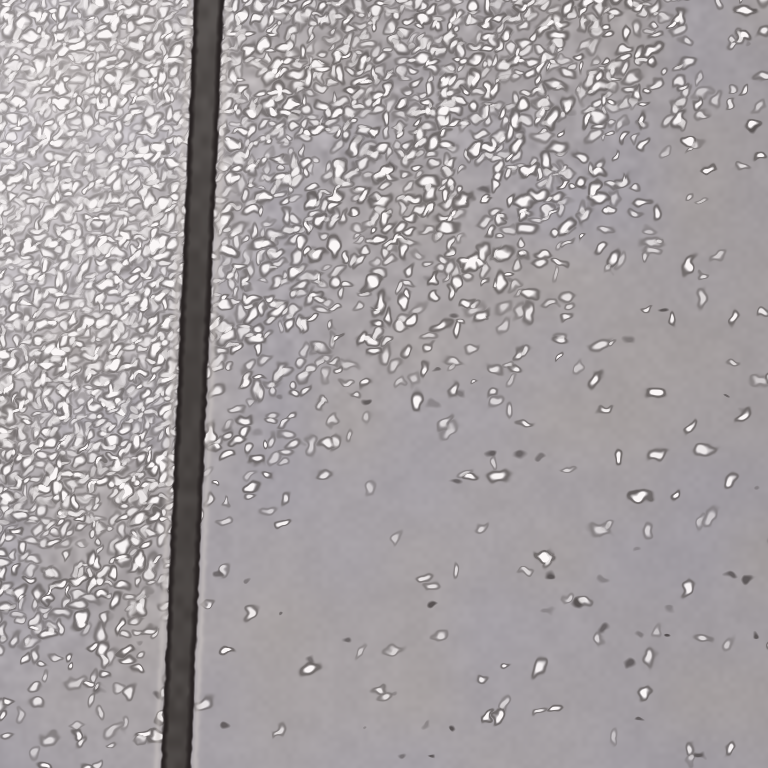
This texture is drawn by a WebGL 1 fragment shader. Its source:

```glsl
precision highp float;
// Two grey speckled slabs split by a dark, slightly leaning joint.
// Glints are warped, turned ellipses scattered in jittered cells; a density
// field crowds them at the upper left and thins them to the lower right.

uniform vec2 u_resolution;

#define JOINT_BOTTOM 0.229
#define JOINT_TOP 0.272
#define JOINT_HALF 0.0190
#define GLINT_CELLS 56.0
#define GLINT_LENGTH 0.38
#define GLINT_WIDTH 0.20
#define GLINT_TILT 0.70
#define RIM_DARKNESS 0.72
#define SPECK_CELLS 26.0
#define SLAB_COLOR vec3(0.650, 0.630, 0.642)
#define GLINT_COLOR vec3(0.985, 0.970, 0.970)
#define JOINT_COLOR vec3(0.285, 0.267, 0.260)

float hash(vec2 p) {
  return fract(sin(dot(p, vec2(127.1, 311.7))) * 43758.5453);
}

float noise(vec2 p) {
  vec2 i = floor(p), f = fract(p);
  f = f * f * (3.0 - 2.0 * f);
  return mix(mix(hash(i), hash(i + vec2(1.0, 0.0)), f.x),
             mix(hash(i + vec2(0.0, 1.0)), hash(i + vec2(1.0, 1.0)), f.x), f.y);
}

// Signed horizontal distance to the middle of the joint
float jointOffset(vec2 p) {
  return p.x - mix(JOINT_BOTTOM, JOINT_TOP, p.y);
}

// Chance of a glint at a place, from 0 to 1
float glintDensity(vec2 p) {
  float left = 0.09 + 0.88 * smoothstep(0.0, 0.52, p.y + 0.15 * (0.2 - p.x));
  float diagonal = p.y - 0.42 - 0.55 * (p.x - 0.28);
  float right = 0.72 * smoothstep(-0.27, 0.45, diagonal);
  right = 0.022 + right * mix(0.25, 1.0, smoothstep(1.0, 0.70, p.x));
  return jointOffset(p) < 0.0 ? left : right;
}

// x: bright core, y: dark rim of the nearest glints
vec2 glints(vec2 p, float cells, float seed) {
  vec2 g = p * cells, base = floor(g);
  vec2 result = vec2(0.0);
  for (int j = -1; j <= 1; j++) {
    for (int i = -1; i <= 1; i++) {
      vec2 id = base + vec2(float(i), float(j));
      vec2 key = id + seed;
      vec2 center = id + 0.1 + 0.8 * vec2(hash(key), hash(key + 17.3));
      float present = step(hash(key + 41.7), glintDensity(center / cells));
      float angle = GLINT_TILT + 1.9 * (hash(key + 5.9) - 0.5);
      float c = cos(angle), s = sin(angle);
      vec2 d = g - center;
      vec2 q = vec2(c * d.x + s * d.y, c * d.y - s * d.x);
      float size = mix(0.65, 1.25, hash(key + 73.1));
      float r = length(q / (size * vec2(GLINT_LENGTH, GLINT_WIDTH)));
      float power = present * mix(0.45, 1.2, hash(key + 29.5));
      float ring = (r - 1.60) / 0.46;
      result.x = max(result.x, power * smoothstep(1.35, 0.65, r));
      result.y = max(result.y, power * exp(-ring * ring));
    }
  }
  return result;
}

// Sparse dark grains
float specks(vec2 p) {
  vec2 g = p * SPECK_CELLS, id = floor(g);
  vec2 center = 0.25 + 0.5 * vec2(hash(id + 3.1), hash(id + 8.7));
  float radius = mix(0.10, 0.24, hash(id + 12.9));
  float d = length((g - id - center) * vec2(0.8, 1.2));
  return step(hash(id + 61.3), 0.14) * smoothstep(radius, radius * 0.3, d)
       * mix(0.25, 0.9, hash(id + 19.7));
}

void main() {
  vec2 p = gl_FragCoord.xy / u_resolution;
  float offset = jointOffset(p);
  float density = glintDensity(p);

  // Slab: soft shading, glow at the upper left, faint tints and grain
  vec3 color = SLAB_COLOR + 0.03 * density;
  color -= 0.02 * smoothstep(0.6, 1.0, p.x);
  float glow = smoothstep(0.55, 0.0, length((p - vec2(0.04, 0.86)) * vec2(1.3, 0.9)));
  color += 0.13 * glow;
  float tint = noise(p * 11.0) - 0.5;
  color += tint * vec3(0.014, 0.008, -0.016);
  color += 0.02 * (noise(p * 35.0) - 0.5) + 0.02 * (noise(p * 130.0) - 0.5);
  color += density * 0.16 * (noise(p * 85.0) - 0.5);

  // Specks and glints on warped coordinates
  vec2 warp = vec2(noise(p * 100.0), noise(p * 100.0 + 37.0)) - 0.5;
  vec2 w = p + 0.008 * warp;
  color = mix(color, vec3(0.27, 0.25, 0.25), specks(w) * (1.0 - 0.6 * density));
  vec2 coarse = glints(w, GLINT_CELLS, 0.0);
  vec2 shift = vec2(0.0031, 0.0047);
  vec2 fine = glints(w + shift, GLINT_CELLS * 1.28, 91.0);
  float core = clamp(max(coarse.x, 0.9 * fine.x), 0.0, 1.0);
  float rim = clamp(max(coarse.y, 0.85 * fine.y), 0.0, 1.0);
  vec3 rimColor = vec3(0.36, 0.34, 0.335) + 0.16 * glow;
  color = mix(color, rimColor, RIM_DARKNESS * rim);
  color = mix(color, GLINT_COLOR, core);

  // Joint: pale lips, rough dark borders, dull filling
  float edge = abs(offset) - JOINT_HALF + 0.0025 * (noise(p * 120.0) - 0.5);
  float lip = exp(-pow((edge - 0.006) / 0.004, 2.0));
  color = mix(color, vec3(0.79, 0.765, 0.755), 0.55 * lip);
  vec3 filling = JOINT_COLOR + 0.05 * (noise(p * vec2(90.0, 60.0)) - 0.5);
  filling += 0.04 * smoothstep(0.5, 1.0, p.y);
  filling = mix(filling, vec3(0.16, 0.14, 0.14), smoothstep(-0.009, -0.002, edge));
  color = mix(filling, color, smoothstep(-0.0015, 0.002, edge));

  gl_FragColor = vec4(clamp(color, 0.0, 1.0), 1.0);
}
```
